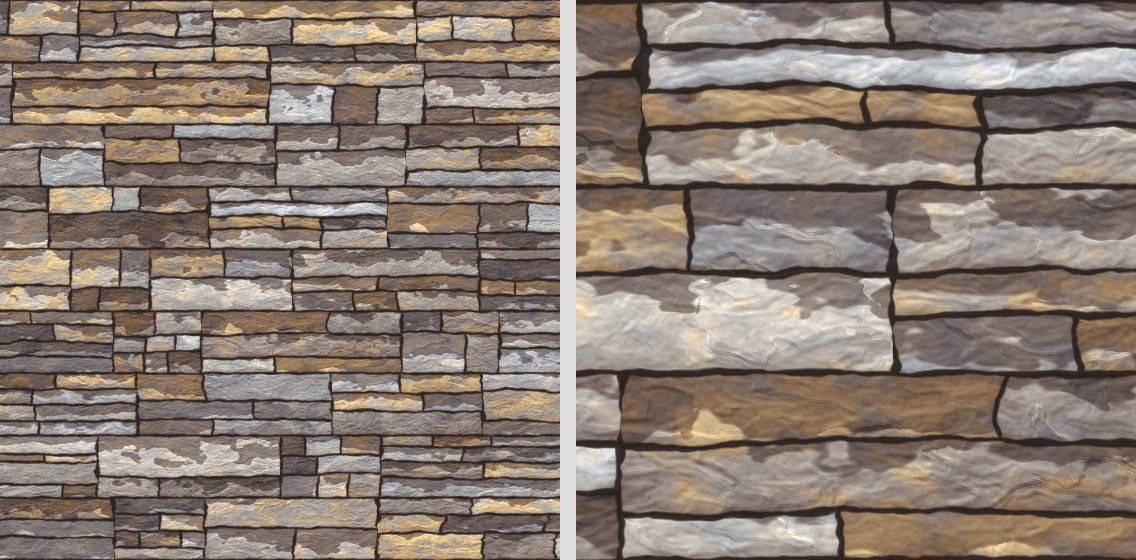
Left: the whole. Right: its middle third, enlarged.
This texture is drawn by a WebGL 2 fragment shader. Its source:

```glsl
#version 300 es
precision highp float;
// Stacked ledge-stone wall: courses are cut into panels, panels into rows,
// rows into stones. Cellular relief is lit from above, and layered sines
// shape the ragged cast shadows, mineral stains and uneven joints.
uniform vec2 u_resolution;
out vec4 fragColor;

const float COURSES = 9.0;
const float WALL_SPAN = 1.35;
const vec3 SHADE_TINT = vec3(1.18, 1.0, 0.94);
const vec3 LIGHT_TINT = vec3(1.03, 1.0, 0.96);
const vec3 OCHRE_TINT = vec3(1.11, 0.99, 0.78);
const vec3 SLATE_TINT = vec3(0.95, 1.0, 1.07);
const vec3 JOINT_COLOR = vec3(0.15, 0.12, 0.11);

float hash(vec2 p) {
    vec3 q = fract(p.xyx * 0.1031);
    q += dot(q, q.yzx + 33.33);
    return fract((q.x + q.y) * q.z);
}

// Layered, rotated sines: a smooth irregular signal around zero.
float waves(vec2 p) {
    float sum = 0.0, amp = 0.5;
    for (int i = 0; i < 5; i++) {
        p = mat2(0.8, 0.6, -0.6, 0.8) * p * 1.7 + 1.3;
        sum += amp * sin(p.x + 1.5 * sin(p.y));
        amp *= 0.6;
    }
    return sum;
}

// Nearest feature point: x = distance, y = random value of its cell.
vec2 cellular(vec2 p) {
    vec2 base = floor(p), best = vec2(9.0, 0.0);
    for (int y = -1; y <= 1; y++)
    for (int x = -1; x <= 1; x++) {
        vec2 id = base + vec2(x, y);
        vec2 point = id + vec2(hash(id), hash(id + 57.0));
        float d = distance(p, point);
        if (d < best.x) best = vec2(d, hash(id + 113.0));
    }
    return best;
}

// Position of cut i when 0..1 is divided in n uneven parts.
float cut(float i, float n, float seed) {
    float inner = step(0.5, i) * step(i, n - 0.5);
    return (i + inner * 0.65 * (hash(vec2(i, seed)) - 0.5)) / n;
}

// Part index, distance to its lower cut, distance to its upper cut.
vec3 split(float t, float n, float seed) {
    float i = clamp(floor(t * n), 0.0, n - 1.0);
    if (t < cut(i, n, seed)) i -= 1.0;
    else if (t > cut(i + 1.0, n, seed)) i += 1.0;
    return vec3(i, t - cut(i, n, seed), cut(i + 1.0, n, seed) - t);
}

// Chipped, horizontally cleft rock surface.
float rockHeight(vec2 p, float seed) {
    vec2 q = p * vec2(15.0, 34.0) + seed;
    q += 0.45 * vec2(waves(q * 1.3), waves(q * 1.3 + 7.0));
    float height = 0.0, amp = 0.5;
    for (int i = 0; i < 4; i++) {
        vec2 cell = cellular(q);
        height += amp * (cell.x + 0.5 * cell.y);
        q = q * 2.1 + 5.0;
        amp *= 0.52;
    }
    return height;
}

void main() {
    vec2 p = gl_FragCoord.xy / u_resolution;
    float pixel = 1.0 / min(u_resolution.x, u_resolution.y);
    vec2 wall = p + 0.0012 * vec2(waves(p * 40.0), waves(p * 40.0 + 9.0));

    // Courses and panels
    float course = floor(wall.y * COURSES);
    float v = fract(wall.y * COURSES);
    float along = (wall.x + 0.33 * hash(vec2(course, 3.0))) / WALL_SPAN;
    vec3 panel = split(along, 4.0 + floor(2.0 * hash(vec2(course, 8.0))), course + 20.0);
    float panelSeed = course * 17.0 + panel.x * 5.0 + 40.0;
    float panelWidth = panel.y + panel.z;

    // Rows and single stones
    v += 0.14 * v * (1.0 - v) * waves(vec2(p.x * 16.0, panelSeed));
    vec3 row = split(v, 2.0 + floor(2.5 * hash(vec2(panelSeed, 1.0))), panelSeed);
    float rowSeed = panelSeed + row.x * 131.0;
    float u = panel.y / panelWidth + 0.012 * waves(vec2(p.y * 45.0, rowSeed));
    vec3 stone = split(clamp(u, 0.0, 1.0), 1.0 + floor(2.5 * hash(vec2(rowSeed, 2.0))), rowSeed);
    float seed = rowSeed + stone.x * 37.0;
    float below = row.y / COURSES, above = row.z / COURSES;
    float side = min(stone.y, stone.z) * panelWidth * WALL_SPAN;
    float edge = min(min(below, above), side);

    // Stone tone and relief
    float tone = mix(0.48, 0.73, hash(vec2(seed, 4.0)));
    float stain = waves(p * vec2(40.0, 65.0) + seed);
    float slope = rockHeight(p, seed) - rockHeight(p + vec2(-0.001, 0.0025), seed);
    vec2 facet = cellular(p * vec2(13.0, 26.0) + seed + 0.35 * stain);
    float grain = cellular(p * vec2(150.0, 250.0)).x - 0.5;
    tone += 0.11 * (facet.y - 0.5) + 0.05 * stain - 0.07 * grain;
    tone += clamp(0.6 * slope, -0.17, 0.2);

    // Ragged shadow cast by the stone above, with a lit lip under it
    float ragged = waves(p * vec2(26.0, 48.0) + seed * 1.7) + 0.5 * (facet.y - 0.5);
    float depth = (above + below) * (1.15 * hash(vec2(seed, 6.0)) - 0.2 + 0.38 * ragged);
    float lit = smoothstep(-0.002, 0.0025, above - depth);
    tone += 0.09 * lit * exp(-max(above - depth, 0.0) / 0.012);
    tone *= mix(0.66, 1.0, lit);

    // Rounded rims
    tone *= 1.0 - 0.38 * exp(-below / 0.0035) - 0.15 * exp(-side / 0.003);
    tone += 0.05 * lit * exp(-above / 0.004);

    // Mineral colour
    float mineral = hash(vec2(seed, 9.0)) + 0.35 * stain;
    vec3 color = tone * mix(SHADE_TINT, LIGHT_TINT, smoothstep(0.25, 0.75, tone));
    color *= mix(vec3(1.0), OCHRE_TINT, smoothstep(0.55, 1.05, mineral));
    color *= mix(SLATE_TINT, vec3(1.0), smoothstep(0.0, 0.4, mineral));

    // Dark joints of uneven width
    float gap = 0.0013 + 0.0009 * waves(p * 60.0 + 4.0);
    float joint = 1.0 - smoothstep(gap - pixel * 0.5, gap + pixel + 0.0008, edge);
    fragColor = vec4(mix(color, JOINT_COLOR, 0.9 * joint), 1.0);
}
```
